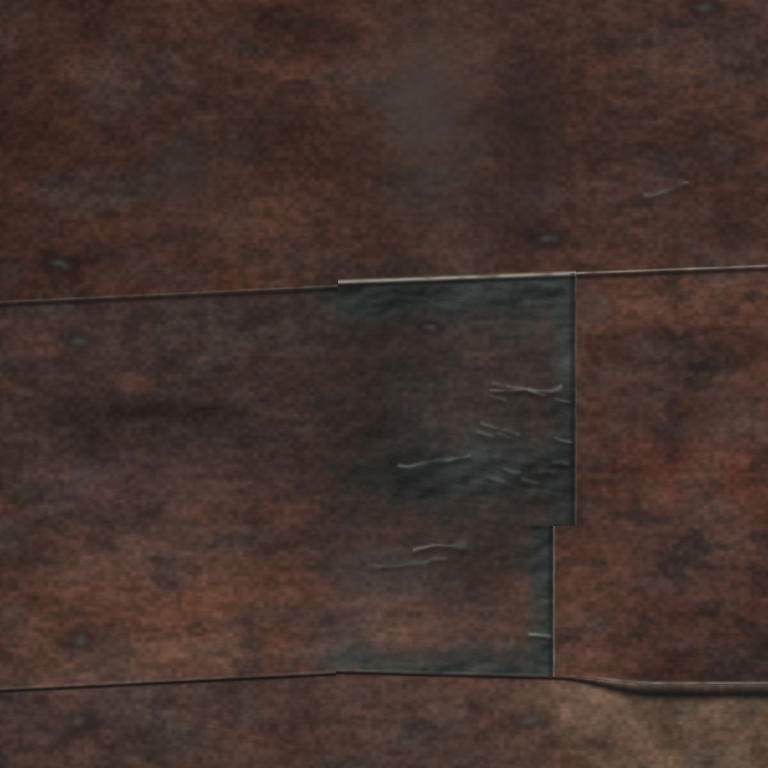
This texture is drawn by a three.js fragment shader. Its source:

```glsl
// Worn reddish brown boards with uneven seams, a dark teal stained patch and nails.
// Layered noise gives the mottling, soft blobs give stains, and line distances
// give the seams, board ends and broken, embossed scratches.
#define GRAIN 0.42
#define MOTTLE 0.5
#define SEAM_WIDTH 0.0022
#define SCRATCH_WIDTH 0.0028
#define CHIPS 15
#define TEAL vec3(0.19, 0.22, 0.215)
#define GREY vec3(0.24, 0.225, 0.21)
#define GLINT vec3(0.56, 0.54, 0.50)
#define SHADE vec3(0.09, 0.08, 0.075)

varying vec2 vUv;

float hash(vec2 p) {
  return fract(sin(dot(p, vec2(127.1, 311.7))) * 43758.5453);
}

float noise(vec2 p) {
  vec2 i = floor(p), f = fract(p);
  f = f * f * (3.0 - 2.0 * f);
  return mix(mix(hash(i), hash(i + vec2(1, 0)), f.x),
             mix(hash(i + vec2(0, 1)), hash(i + vec2(1, 1)), f.x), f.y);
}

float fbm(vec2 p) {
  float sum = 0.0, amp = 0.5;
  for (int i = 0; i < 5; i++) {
    sum += amp * noise(p);
    p = mat2(0.8, 0.6, -0.6, 0.8) * p * 2.03 + 17.3;
    amp *= 0.5;
  }
  return sum;
}

float blob(vec2 p, vec2 center, vec2 radius) {
  vec2 q = (p - center) / radius;
  return exp(-dot(q, q));
}

float band(float d, float width) { return exp(-d * d / (width * width)); }

// Heights of the two long seams
float upperSeam(float x) {
  if (x < 0.44) return 0.607 + 0.048 * x;
  return x < 0.75 ? 0.633 + 0.037 * (x - 0.44) : 0.6445 + 0.038 * (x - 0.75);
}

float lowerSeam(float x) {
  if (x < 0.437) return 0.1016 + 0.0505 * x;
  return x < 0.722 ? 0.126 - 0.026 * (x - 0.437) : 0.1185 - 0.01 * smoothstep(0.722, 0.86, x);
}

// Raised scratch: broken lit core with a shadow beneath
void scratch(inout vec3 col, vec2 p, vec2 a, vec2 b, float strength) {
  p.y += 0.008 * (noise(p * 60.0) - 0.5);
  vec2 ab = b - a;
  float t = clamp(dot(p - a, ab) / dot(ab, ab), 0.0, 1.0);
  vec2 d = p - a - ab * t;
  float broken = strength * (0.3 + 0.7 * noise(p * vec2(75.0, 110.0)));
  col = mix(col, SHADE, 0.5 * strength * band(length(d + vec2(0.0, 0.006)), 0.005));
  col = mix(col, GLINT * vec3(0.8, 0.87, 0.9), broken * band(length(d), SCRATCH_WIDTH));
}

// Sunken nail head with a dim grey crown
void nail(inout vec3 col, vec2 p, vec2 c, float size, float dark) {
  p += 0.008 * (vec2(noise(p * 80.0), noise(p * 80.0 + 9.0)) - 0.5);
  col = mix(col, SHADE, dark * blob(p, c, size * vec2(1.4, 0.75)));
  col = mix(col, vec3(0.33, 0.34, 0.32), 0.6 * blob(p, c, size * vec2(0.6, 0.35)));
}

void main() {
  vec2 p = vUv;
  float up = p.y - upperSeam(p.x), low = p.y - lowerSeam(p.x);
  float middle = step(up, 0.0) * step(0.0, low);
  float endX = p.y > 0.315 ? 0.75 : 0.7214;
  float right = middle * smoothstep(-0.001, 0.001, p.x - endX);
  float cloud = fbm(p * vec2(8.0, 11.0));
  float fleck = fbm(p * vec2(24.0, 34.0) + 5.0);

  // Base colour of each board
  vec3 top = mix(vec3(0.235, 0.16, 0.13), vec3(0.26, 0.185, 0.155), smoothstep(0.2, 0.9, p.x));
  vec3 left = mix(vec3(0.335, 0.24, 0.20), vec3(0.225, 0.175, 0.16), smoothstep(0.13, 0.48, p.y));
  vec3 bottom = mix(vec3(0.29, 0.22, 0.19), vec3(0.40, 0.32, 0.26), smoothstep(0.55, 0.9, p.x));
  vec3 col = mix(up > 0.0 ? top : bottom, left, middle);
  col = mix(col, vec3(0.305, 0.21, 0.175), right);

  // Broad warm and dark areas
  col = mix(col, vec3(0.37, 0.19, 0.15), 0.5 * right * blob(p, vec2(0.93, 0.39), vec2(0.14, 0.05)));
  col = mix(col, vec3(0.36, 0.225, 0.17), 0.6 * middle * blob(p, vec2(0.28, 0.21), vec2(0.17, 0.04)));
  col *= 1.0 + 0.25 * blob(p, vec2(0.30, 0.68), vec2(0.13, 0.06));
  col *= 1.0 - 0.35 * right * blob(p, vec2(0.87, 0.54), vec2(0.12, 0.035));
  col *= 1.0 - 0.35 * right * blob(p, vec2(0.95, 0.125), vec2(0.1, 0.03));
  col *= 1.0 - 0.2 * middle * blob(p, vec2(0.2, 0.465), vec2(0.2, 0.015));

  // Grey dirt, rust, dark flecks and fine grain
  col = mix(col, GREY, 0.4 * smoothstep(0.46, 0.68, fbm(p * vec2(13.0, 20.0) + 61.0)));
  col = mix(col, vec3(0.33, 0.21, 0.16), 0.35 * smoothstep(0.5, 0.7, fbm(p * vec2(11.0, 24.0) + 40.0)));
  col *= 1.0 + MOTTLE * (cloud - 0.46);
  col = mix(col, SHADE * 1.7, (0.3 + 0.2 * right) * smoothstep(0.5, 0.7, fleck));
  col *= 1.0 + GRAIN * (fbm(p * vec2(35.0, 100.0)) - 0.44);
  col *= 1.0 + GRAIN * 0.6 * (noise(p * 150.0) - 0.5);

  // Faded and dark areas on the upper board
  col = mix(col, vec3(0.27, 0.25, 0.225), (0.2 + cloud) * blob(p, vec2(0.555, 0.84), vec2(0.07, 0.14)));
  col = mix(col, SHADE * 1.7, 0.5 * blob(p, vec2(0.69, 0.80), vec2(0.05, 0.14)));
  col = mix(col, GREY, 0.5 * blob(p, vec2(0.24, 0.77), vec2(0.05)));

  // Teal stain on the patch, strongest at its rims
  float patchMask = middle * (1.0 - right) * smoothstep(0.38, 0.48, p.x + 0.1 * (fleck - 0.5));
  float stain = band(up + 0.018, 0.028) + 0.8 * band(p.x - endX + 0.012, 0.018);
  stain += 0.7 * band(low, 0.028) + blob(p, vec2(0.63, 0.385), vec2(0.14, 0.04));
  stain += 0.3 * blob(p, vec2(0.60, 0.28), vec2(0.13, 0.04)) + 0.2;
  stain = patchMask * clamp(stain * (0.4 + fleck), 0.0, 0.85);
  col = mix(col, TEAL * (0.55 + 0.9 * cloud), stain);
  vec2 ridge = p * vec2(32.0, 65.0);
  col += 0.2 * stain * (fbm(ridge) - fbm(ridge + vec2(-0.2, 0.4)));

  // Seams: shadow below, worn light edge above
  float mid = step(0.44, p.x) * step(p.x, 0.75), far = step(0.75, p.x);
  float wear = 0.5 + noise(p * 70.0);
  col = mix(col, SHADE, 0.65 * band(up + 0.005, SEAM_WIDTH * 1.5));
  col = mix(col, GLINT, min(1.0, wear * (0.22 + 0.65 * mid + 0.4 * far)) * band(up, SEAM_WIDTH * (0.7 + 0.5 * mid)));
  float open = smoothstep(0.722, 0.85, p.x);
  col = mix(col, SHADE, 0.85 * band(low + 0.002 + 0.01 * open, SEAM_WIDTH * (1.1 + 2.4 * open)));
  col = mix(col, GLINT, wear * (0.15 + 0.35 * open) * band(low - 0.002, SEAM_WIDTH));
  col = mix(col, SHADE, 0.45 * middle * band(p.x - endX + 0.004, 0.004));
  col = mix(col, GLINT, (p.y > 0.315 ? 0.2 : 0.4) * wear * middle * band(p.x - endX, 0.0016));

  // Nails
  for (int i = 0; i < 2; i++) {
    float k = float(i);
    nail(col, p, vec2(0.078 + 0.636 * k, 0.656 + 0.035 * k), 0.018, 0.8);
    nail(col, p, vec2(0.102, 0.556 - 0.389 * k), 0.017, 0.6);
    nail(col, p, vec2(0.104 + 0.586 * k, 0.061), 0.018, 0.4);
  }
  nail(col, p, vec2(0.918, 0.99), 0.018, 0.7);
  nail(col, p, vec2(0.56, 0.573), 0.012, 0.7);

  // Main scratches, then small chips in loose rows over the patch
  scratch(col, p, vec2(0.52, 0.392), vec2(0.61, 0.405), 0.6);
  scratch(col, p, vec2(0.64, 0.492), vec2(0.73, 0.494), 0.7);
  scratch(col, p, vec2(0.54, 0.286), vec2(0.605, 0.291), 0.8);
  scratch(col, p, vec2(0.48, 0.264), vec2(0.58, 0.270), 0.4);
  scratch(col, p, vec2(0.69, 0.174), vec2(0.715, 0.168), 0.9);
  scratch(col, p, vec2(0.84, 0.746), vec2(0.895, 0.764), 0.5);
  for (int i = 0; i < CHIPS; i++) {
    float k = float(i);
    vec2 a = vec2(0.62 + 0.11 * hash(vec2(k, 2.0)), 0.385 + 0.052 * mod(k, 3.0));
    a.y += 0.03 * (hash(vec2(k, 7.0)) - 0.5);
    scratch(col, p, a, a + vec2(0.018, -0.004), 0.45);
  }
  gl_FragColor = vec4(col, 1.0);
}
```
